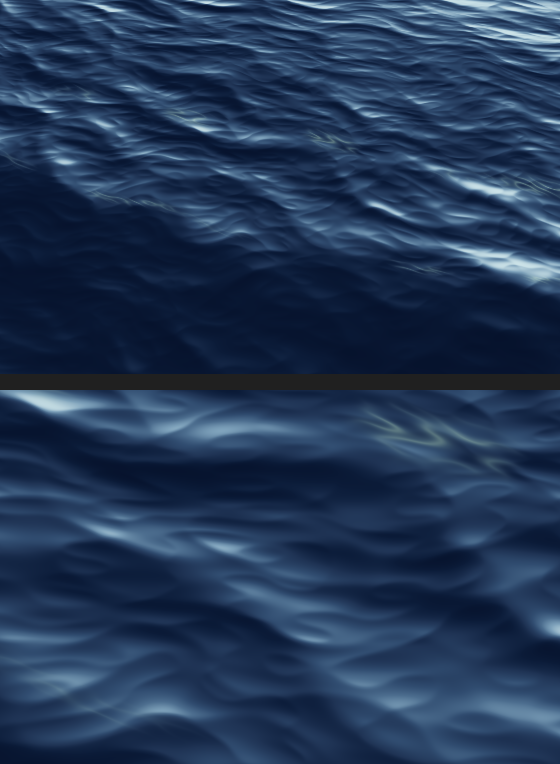
Top: the whole. Bottom: its middle third, enlarged.
Give the GLSL for this texture, as a WebGL 1 fragment shader.

```glsl
precision highp float;
// Deep blue open water seen obliquely: choppy crests over two long swells.
// Ridged gradient noise on a tilted plane is shaded by its slope, then the
// light is scaled by the swells and mapped through a navy-to-foam ramp.
uniform vec2 u_resolution;

vec2 hashGradient(vec2 cell) {
  float angle = 6.2832 * fract(sin(dot(cell, vec2(127.1, 311.7))) * 43758.55);
  return vec2(cos(angle), sin(angle));
}

float gradientNoise(vec2 p) {
  vec2 i = floor(p), f = fract(p);
  vec2 u = f * f * f * (f * (f * 6.0 - 15.0) + 10.0);
  vec2 o = vec2(1.0, 0.0);
  float low = mix(dot(hashGradient(i), f),
                  dot(hashGradient(i + o.xy), f - o.xy), u.x);
  float high = mix(dot(hashGradient(i + o.yx), f - o.yx),
                   dot(hashGradient(i + o.xx), f - o.xx), u.x);
  return mix(low, high, u.y);
}

// Wave height with pointed crests, slightly rounded at the tip
float crestHeight(vec2 p) {
  float n = gradientNoise(p);
  float h = 1.0 - sqrt(n * n + 0.002);
  return h * h;
}

// Sum of slopes facing away from the viewer, which mirror the bright sky
float waveSlope(vec2 water, float distanceScale) {
  float slope = 0.0, frequency = 6.0, weight = 0.85, angle = 0.45;
  water += 0.05 * vec2(gradientNoise(water * 4.0), gradientNoise(water * 4.0 + 31.0));
  for (int i = 0; i < 4; i++) {
    float c = cos(angle), s = sin(angle);
    vec2 q = vec2(c * water.x - s * water.y, s * water.x + c * water.y);
    q = q * frequency * vec2(0.48, 1.0) + float(i) * 17.3;
    float blur = frequency * distanceScale * distanceScale / 50.0;
    float fade = 1.0 / (1.0 + pow(blur, 4.0));
    slope += weight * fade * (crestHeight(q) - crestHeight(q + vec2(0.0, 0.14))) / 0.14;
    frequency *= 1.75;
    weight *= 0.74;
    angle -= 0.13;
  }
  return slope;
}

// Thin band around a swell line
float band(float d, float width) {
  return exp(-d * d / (width * width));
}

vec3 waterRamp(float t) {
  float k = t * 5.0;
  vec3 c = mix(vec3(0.02, 0.065, 0.165), vec3(0.045, 0.11, 0.225), clamp(k * 2.5, 0.0, 1.0));
  c = mix(c, vec3(0.12, 0.20, 0.33), clamp(k * 1.6 - 0.6, 0.0, 1.0));
  c = mix(c, vec3(0.19, 0.30, 0.44), clamp(k - 1.0, 0.0, 1.0));
  c = mix(c, vec3(0.30, 0.43, 0.56), clamp(k - 2.0, 0.0, 1.0));
  c = mix(c, vec3(0.49, 0.63, 0.73), clamp(k - 3.0, 0.0, 1.0));
  return mix(c, vec3(0.80, 0.89, 0.91), clamp(k - 4.0, 0.0, 1.0));
}

void main() {
  vec2 p = gl_FragCoord.xy / u_resolution.y;
  float x = p.x * 1.5 * u_resolution.y / u_resolution.x;

  // Perspective onto the water plane
  float distanceScale = 1.0 / (1.7 - p.y);
  vec2 water = vec2((x - 0.75) * distanceScale, 1.6 * distanceScale);
  float slope = waveSlope(water, distanceScale);

  // Signed heights above the near and far swell lines
  float wobble = 0.035 * gradientNoise(vec2(x * 4.0, p.y * 5.0))
               + 0.012 * gradientNoise(vec2(x * 13.0, p.y * 16.0));
  float nearSwell = p.y - (0.58 - 0.40 * x + 0.11 * x * x) + wobble;
  float farSwell = p.y - (0.79 - 0.20 * x) - wobble;

  // Logarithmic light level: dark near face, sheen behind, glare at the top
  float lit = smoothstep(-0.07, 0.05, nearSwell);
  float right = smoothstep(0.6, 1.5, x);
  float sheen = -1.6 + 0.45 * right
              + 0.4 * band(nearSwell - 0.05, 0.09)
              + 0.45 * band(farSwell + 0.02, 0.06)
              + 1.3 * smoothstep(0.74, 1.0, p.y) * (0.35 + 0.65 * right);
  float patches = gradientNoise(water * vec2(2.2, 4.0) + vec2(0.0, water.x * 2.0));
  float level = mix(-3.1, sheen, lit) + 0.8 * patches;

  // Faint crest in the dark foreground
  level += 0.8 * band(p.y - 0.25 + 0.65 * x + 2.0 * wobble, 0.035) * smoothstep(0.5, 0.1, x);

  float light = exp(level + mix(0.5, 0.8, lit) * slope);

  // Broken glints along the swell tops, warmed by low sun
  float breakup = smoothstep(0.0, 0.3, gradientNoise(vec2(x * 5.0, p.y * 3.0) + 9.0));
  float filament = crestHeight(vec2(x * 22.0 + p.y * 12.0, p.y * 75.0 + x * 22.0));
  float glint = (band(farSwell, 0.014) + 0.7 * band(nearSwell - 0.015, 0.010))
              * breakup * pow(filament, 3.0);
  light += 0.9 * glint;

  vec3 color = waterRamp(1.0 - exp(-light));
  color += glint * vec3(0.10, 0.08, -0.05);
  gl_FragColor = vec4(color, 1.0);
}
```
